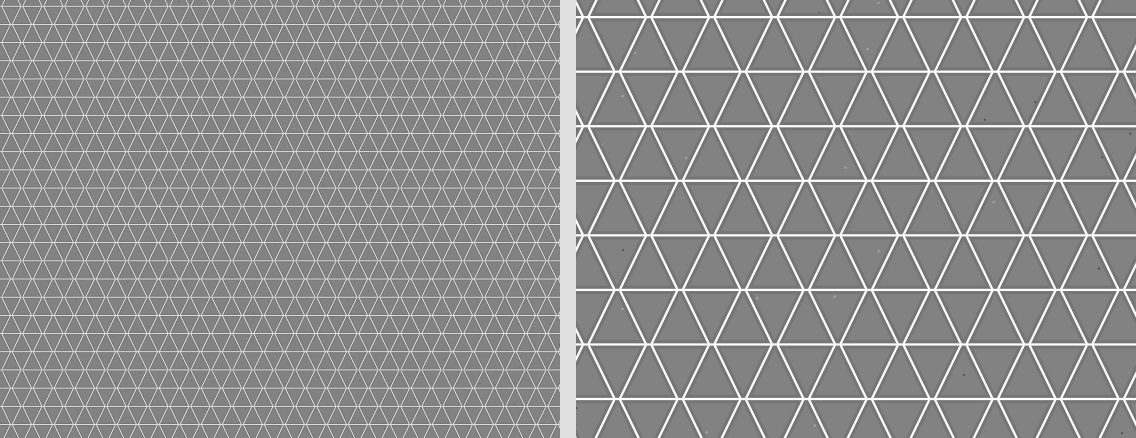
Left, the full canvas; right, a detail of the centre.
Give the GLSL for this pattern, as a Shadertoy shader.

```glsl
// Triangular lattice of fine pale lines on mid grey, with a few faint specks.
// Horizontal rules repeat by row; the slanted sides are mirrored zigzags that
// stop just short of touching. Lengths are fractions of the canvas height.

#define ROW_HEIGHT 0.04152
#define SIDE_LENGTH 0.04795
#define LATTICE_ORIGIN vec2(0.002, 0.9858)
#define LINE_WIDTH 0.0017
#define HALO_RADIUS 0.0032
#define VERTEX_GAP 0.04
#define SPECK_CELL 0.0167
#define SPECK_CHANCE 0.05
#define GROUND_COLOR vec3(0.51)
#define HALO_COLOR vec3(0.46)
#define LINE_COLOR vec3(1.0)

float hash(vec2 p) {
    return fract(sin(dot(p, vec2(127.1, 311.7))) * 43758.5453);
}

// Soft-edged coverage of a disc or band of the given radius
float coverage(float dist, float radius, float pixel) {
    return clamp(0.5 + (radius - dist) / pixel, 0.0, 1.0);
}

// Coverage of a line that may be thinner than one pixel
float lineCoverage(float dist, float width, float pixel) {
    return coverage(dist, 0.5 * width, pixel) - coverage(dist, -0.5 * width, pixel);
}

// Distance to the nearest side of the triangular lattice
float latticeDistance(vec2 p) {
    float column = (p.x - LATTICE_ORIGIN.x) / SIDE_LENGTH;
    float row = (LATTICE_ORIGIN.y - p.y) / ROW_HEIGHT;

    float rule = abs(fract(row + 0.5) - 0.5) * ROW_HEIGHT;

    // Fold each column about its vertex, then follow one zigzag
    float folded = abs(fract(column + 0.5) - 0.5);
    float wave = abs(mod(row + 1.0, 2.0) - 1.0);
    float reach = 0.5 - 2.0 * VERTEX_GAP;
    float slope = reach * SIDE_LENGTH / ROW_HEIGHT;
    float offset = abs(folded - VERTEX_GAP - reach * wave) * SIDE_LENGTH;
    float slant = offset * inversesqrt(1.0 + slope * slope);

    return min(rule, slant);
}

// Signed brightness of sparse light and dark specks
float specks(vec2 p, float pixel) {
    vec2 cell = floor(p / SPECK_CELL);
    vec2 jitter = vec2(hash(cell + 3.1), hash(cell + 7.7));
    vec2 center = (cell + 0.15 + 0.7 * jitter) * SPECK_CELL;
    float present = step(hash(cell), SPECK_CHANCE);
    float tone = mix(-0.2, 0.16, step(0.5, hash(cell + 11.3)));
    return present * tone * coverage(length(p - center), 0.0008, pixel);
}

void mainImage(out vec4 fragColor, in vec2 fragCoord) {
    float pixel = 1.0 / iResolution.y;
    vec2 p = fragCoord * pixel;
    float dist = latticeDistance(p);

    // Ground with specks, then the dark fringe, then the line
    vec3 color = GROUND_COLOR + specks(p, pixel);
    color = mix(color, HALO_COLOR, coverage(dist, HALO_RADIUS, pixel));
    color = mix(color, LINE_COLOR, lineCoverage(dist, LINE_WIDTH, pixel));

    fragColor = vec4(color, 1.0);
}
```
